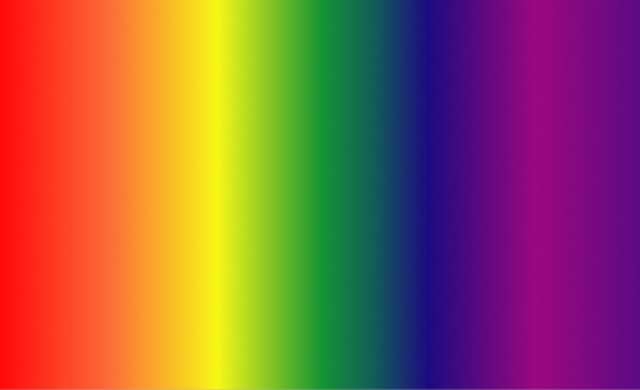
Write a WebGL 1 fragment shader that draws this background.

```glsl
precision highp float;
uniform vec2 u_resolution;

const vec3 RED = vec3(1.0, 0.03, 0.04);
const vec3 CORAL = vec3(0.99, 0.42, 0.22);
const vec3 YELLOW = vec3(0.97, 0.97, 0.09);
const vec3 GREEN = vec3(0.08, 0.58, 0.20);
const vec3 TEAL = vec3(0.07, 0.36, 0.35);
const vec3 NAVY = vec3(0.11, 0.04, 0.50);
const vec3 MAGENTA = vec3(0.61, 0.03, 0.50);
const vec3 PURPLE = vec3(0.36, 0.04, 0.52);
const vec3 RIM = vec3(0.74, 0.68, 0.74);

float hash(vec2 p) {
  return fract(sin(dot(p, vec2(12.9898, 78.233))) * 43758.5453);
}

// Blend toward the next colour between two positions
vec3 blendStop(vec3 color, vec3 next, float x, float start, float end) {
  return mix(color, next, clamp((x - start) / (end - start), 0.0, 1.0));
}

vec3 spectrum(float x) {
  vec3 color = blendStop(RED, CORAL, x, 0.0, 0.17);
  color = blendStop(color, YELLOW, x, 0.17, 0.34);
  color = blendStop(color, GREEN, x, 0.34, 0.503);
  color = blendStop(color, TEAL, x, 0.503, 0.585);
  color = blendStop(color, NAVY, x, 0.585, 0.669);
  color = blendStop(color, MAGENTA, x, 0.669, 0.838);
  return blendStop(color, PURPLE, x, 0.838, 1.0);
}

// Smooth value noise centred on zero
float grain(vec2 p) {
  vec2 cell = floor(p);
  vec2 f = smoothstep(0.0, 1.0, fract(p));
  float low = mix(hash(cell), hash(cell + vec2(1.0, 0.0)), f.x);
  float high = mix(hash(cell + vec2(0.0, 1.0)), hash(cell + 1.0), f.x);
  return mix(low, high, f.y) - 0.5;
}

float seam(float x, float center, float halfWidth) {
  return 1.0 - smoothstep(0.0, halfWidth, abs(x - center));
}

void main() {
  vec2 uv = gl_FragCoord.xy / u_resolution;
  vec3 color = spectrum(uv.x);

  // Faint grain and two fine seams
  color += 0.006 * grain(uv * vec2(192.0, 117.0));
  color -= 0.010 * seam(uv.x, 0.112, 0.002);
  color -= 0.006 * seam(uv.x, 0.245, 0.002);

  // Thin pale rim along the bottom
  color = mix(color, RIM, 0.28 * (1.0 - smoothstep(0.001, 0.005, uv.y)));

  gl_FragColor = vec4(clamp(color, 0.0, 1.0), 1.0);
}
```
